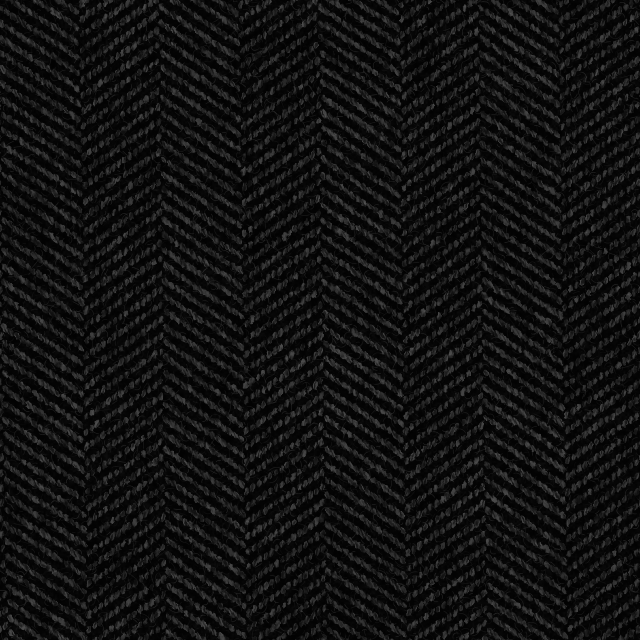
Reproduce this texture procedurally as a WebGL 1 fragment shader.

```glsl
precision highp float;
// Charcoal herringbone wool: eight twill columns of alternating slope, each fourteen
// yarns wide. Every yarn surfaces as a leaning oval nub once per twill period;
// streaked noise gives the nubs their fibres and short arcs add stray hairs.
uniform vec2 u_resolution;

const float COLUMNS = 8.0;
const float YARNS = 14.0;    // yarns per column
const float PERIODS = 42.0;  // twill periods down the canvas

float hash(vec2 p) {
  vec3 q = fract(vec3(p.xyx) * 0.1031);
  q += dot(q, q.yzx + 33.33);
  return fract((q.x + q.y) * q.z);
}

float noise(vec2 p) {
  vec2 i = floor(p), f = fract(p);
  f = f * f * (3.0 - 2.0 * f);
  return mix(mix(hash(i), hash(i + vec2(1.0, 0.0)), f.x),
             mix(hash(i + vec2(0.0, 1.0)), hash(i + 1.0), f.x), f.y);
}

vec2 rotate(vec2 p, float a) {
  return vec2(cos(a) * p.x + sin(a) * p.y, cos(a) * p.y - sin(a) * p.x);
}

// One yarn's nub: x is coverage, y is its own brightness
vec2 nub(float yarn, float across, float y, float soft) {
  float column = floor((yarn + 0.5) / YARNS);
  float i = yarn - column * YARNS;
  float odd = mod(column, 2.0);
  float rise = mix(i, YARNS - 1.0 - i, odd);
  float phase = y * PERIODS + 0.25 * rise + 0.5 * odd;
  vec2 id = vec2(yarn + 40.0, floor(phase) + 7.0);
  vec2 jitter = vec2(hash(id), hash(id + 71.3)) - 0.5;
  float dy = fract(phase) - 0.5 + 0.08 * jitter.y;
  float lean = mix(0.9, -0.5, odd);
  float dx = across - yarn - 0.5 + 0.2 * jitter.x + lean * dy;
  float size = 0.88 + 0.28 * hash(id + 13.7);
  float d = length(vec2(dx / mix(0.56, 0.47, odd), dy / 0.285)) / size;
  return vec2(1.0 - smoothstep(0.95 - soft, 0.95 + soft, d),
              0.78 + 0.4 * hash(id + 29.1));
}

// Curved stray hairs, one per grid cell
float hairs(vec2 uv, float grid, float seed, float px) {
  vec2 p = uv * grid;
  float width = max(0.0008, 0.6 * px) * grid;
  float sum = 0.0;
  for (int j = -1; j <= 1; j++) {
    for (int i = -1; i <= 1; i++) {
      vec2 cell = floor(p) + vec2(float(i), float(j));
      vec2 id = cell + seed;
      vec2 centre = cell + vec2(hash(id), hash(id + 17.0));
      vec2 q = rotate(p - centre, 6.2832 * hash(id + 31.0));
      float bend = 3.0 * (hash(id + 47.0) - 0.5);
      float d = abs(q.y - bend * q.x * q.x) / sqrt(1.0 + 4.0 * bend * bend * q.x * q.x);
      float reach = 0.25 + 0.4 * hash(id + 59.0);
      float ends = 1.0 - smoothstep(0.6 * reach, reach, abs(q.x));
      sum += (1.0 - smoothstep(0.0, width * 1.5, d)) * ends * hash(id + 83.0);
    }
  }
  return sum;
}

void main() {
  vec2 uv = gl_FragCoord.xy / u_resolution;
  float px = 1.0 / min(u_resolution.x, u_resolution.y);

  // Uneven cloth: slow drift of the weave plus frayed nub edges
  vec2 drift = vec2(noise(uv * 6.0), noise(uv * 6.0 + 40.0)) - 0.5;
  vec2 fray = vec2(noise(uv * 340.0), noise(uv * 340.0 + 90.0)) - 0.5;
  vec2 p = uv + 0.004 * drift + 0.003 * fray;

  // The columns lean slightly across the canvas height
  float across = ((p.x + 0.013 * p.y) * COLUMNS - 0.09) * YARNS;
  float soft = 0.18 + 50.0 * px;
  float cover = 0.0, bright = 0.0;
  for (int k = -1; k <= 1; k++) {
    vec2 n = nub(floor(across) + float(k), across, p.y, soft);
    bright = max(bright, n.x * n.y);
    cover = max(cover, n.x);
  }

  // Fine fibres follow the lean of the yarn in each column
  float odd = mod(floor(across / YARNS), 2.0);
  vec2 along = rotate(uv + 0.0015 * fray, mix(0.45, -0.25, odd));
  float fibre = 0.65 * noise(along * vec2(500.0, 130.0))
              + 0.35 * noise(along * vec2(380.0, 240.0) + 55.0);
  fibre = smoothstep(0.15, 0.85, fibre);

  float ground = 0.008 + 0.04 * noise(uv * 330.0) * noise(uv * 120.0 + 20.0);
  float wool = mix(0.07, 0.235, fibre) * bright;
  float shade = mix(ground, wool, cover);
  shade *= 0.91 + 0.18 * noise(uv * 9.0 + 12.0);

  // Loose fuzz lying over the weave
  float fuzz = hairs(uv, 80.0, 5.0, px) + 0.8 * hairs(uv, 46.0, 211.0, px);
  shade += 0.09 * min(fuzz, 1.2) * (1.0 - 0.5 * cover);

  gl_FragColor = vec4(vec3(shade), 1.0);
}
```
